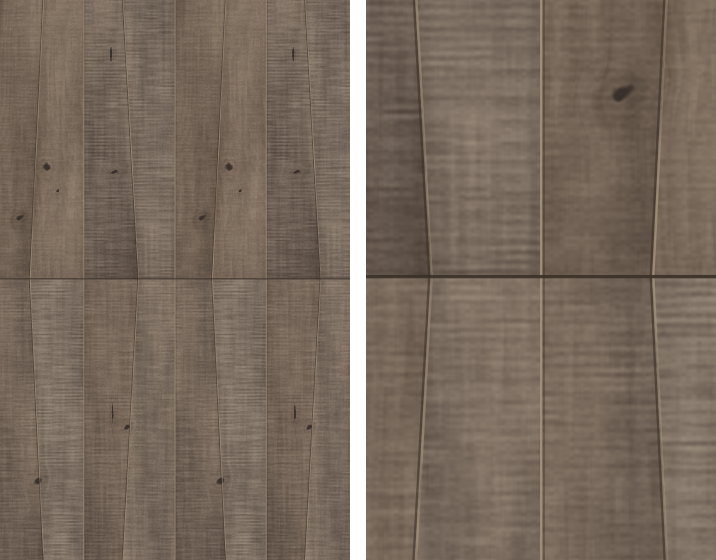
Left: the whole. Right: its middle third, enlarged.
Reproduce this texture procedurally as a Shadertoy shader.

```glsl
// Weathered timber boards in two rows, each board split by a slanted joint.
// A two-board tile repeats across; every plank gets its own tone, grain and
// saw marks from stretched value noise, with knots bending the grain.

const float BOARD = 0.1628;        // board width, in canvas heights
const float TILE_SHIFT = 0.0130;   // part of the first board cut off at left
const float ROW_JOINT = 0.502;     // height of the horizontal joint
const float SAW_COUNT = 165.0;     // saw marks per canvas height
const float SEAM_HALF = 0.0007;    // half width of the fine seams
const float JOINT_HALF = 0.0010;   // half width of the row joint
const float STAIN = 0.95;          // strength of the broad stains
const vec2 SPLIT_AT_JOINT = vec2(0.41, 0.60);  // slanted joint, boards 1 and 2
const vec2 SPLIT_AT_END = vec2(0.56, 0.43);

const vec3 WOOD_DARK = vec3(0.345, 0.288, 0.246);
const vec3 WOOD_LIGHT = vec3(0.562, 0.502, 0.442);
const vec3 SEAM_LIGHT = vec3(0.64, 0.57, 0.48);
const vec3 SEAM_DARK = vec3(0.23, 0.19, 0.16);
const vec3 KNOT_COLOR = vec3(0.19, 0.16, 0.145);

// Planks from left to right, lower row first
const float TONE[8] = float[8](0.45, 0.66, 0.36, 0.72, 0.42, 0.52, 0.43, 0.53);
const float SAWN[8] = float[8](0.60, 0.95, 0.55, 0.60, 0.30, 0.15, 0.85, 0.95);

// Knots: centre in the tile, then radii
const int KNOTS = 8;
const vec4 KNOT[KNOTS] = vec4[KNOTS](
    vec4(0.096, 0.702, 0.0075, 0.0075), vec4(0.048, 0.611, 0.0082, 0.0052),
    vec4(0.217, 0.693, 0.0075, 0.0035), vec4(0.240, 0.237, 0.0060, 0.0048),
    vec4(0.081, 0.141, 0.0082, 0.0060), vec4(0.211, 0.902, 0.0026, 0.0140),
    vec4(0.214, 0.264, 0.0020, 0.0200), vec4(0.116, 0.659, 0.0030, 0.0030));

float hash(vec2 p) {
    vec3 h = fract(p.xyx * 0.1031);
    h += dot(h, h.yzx + 33.33);
    return fract((h.x + h.y) * h.z);
}

float noise(vec2 p) {
    vec2 i = floor(p), f = fract(p);
    f = f * f * (3.0 - 2.0 * f);
    return mix(mix(hash(i), hash(i + vec2(1, 0)), f.x),
               mix(hash(i + vec2(0, 1)), hash(i + vec2(1, 1)), f.x), f.y);
}

float fbm(vec2 p) {
    float sum = 0.0, amp = 0.55;
    for (int i = 0; i < 3; i++) {
        sum += amp * noise(p);
        p = p * 2.03 + 19.7;
        amp *= 0.5;
    }
    return sum;
}

// Share of a pixel covered by a line of the given half width
float line(float d, float halfWidth, float px) {
    float r = 0.5 * px;
    return max(min(d + halfWidth, r) - max(d - halfWidth, -r), 0.0) / px;
}

void mainImage(out vec4 fragColor, in vec2 fragCoord) {
    float px = 1.0 / iResolution.y;
    vec2 p = fragCoord * px;
    vec2 q = vec2(mod(p.x + TILE_SHIFT, 2.0 * BOARD), p.y);

    // Which plank: row, board and side of the slanted joint
    float row = step(ROW_JOINT, q.y);
    int board = q.x < BOARD ? 0 : 1;
    float fromJoint = abs(q.y - ROW_JOINT);
    float split = mix(SPLIT_AT_JOINT[board], SPLIT_AT_END[board], 2.0 * fromJoint);
    float slant = q.x - (float(board) + split) * BOARD;
    float edge = (fract(q.x / BOARD + 0.5) - 0.5) * BOARD;
    int id = int(row) * 4 + board * 2 + int(step(0.0, slant));
    vec2 seed = vec2(17.0, 31.0) * float(id + 1);
    float sawn = SAWN[id];

    // Knots: dark core, soft halo, rings and bent grain
    float core = 0.0, halo = 0.0, rings = 0.0;
    vec2 g = q;
    for (int i = 0; i < KNOTS; i++) {
        vec2 d = q - KNOT[i].xy;
        d.y -= 0.3 * d.x * step(KNOT[i].w, 0.007);
        float r = length(d / KNOT[i].zw) + 0.4 * (noise(q * 260.0) - 0.5);
        float near = exp(-0.10 * r * r);
        core = max(core, 1.0 - smoothstep(0.45, 1.15, r));
        halo = max(halo, near);
        rings += near * sin(4.5 * r);
        g.x -= 0.7 * d.x * near;
    }

    // Lengthwise grain and cloudy stains, darker along some plank edges
    float cloud = fbm(q * vec2(17.0, 5.0) + seed) - 0.48;
    float grain = fbm(g * vec2(190.0, 11.0) + seed) - 0.48;
    float contour = noise(g * vec2(20.0, 3.5) + seed) * 11.0 + 1.5 * grain;
    float figure = sin(6.2832 * contour);
    float fromEdge = min(abs(edge), abs(slant));
    float grime = exp(-90.0 * fromEdge) * noise(vec2(q.y * 6.0, 3.0) + seed);

    // Broken saw marks and a fine crosswise weave
    float wobble = 0.8 * noise(q * vec2(9.0, 22.0) + seed);
    float mark = sin(6.2832 * (q.y * SAW_COUNT + wobble));
    float patches = smoothstep(0.25, 0.8, noise(q * vec2(32.0, 38.0) + seed));
    float streak = noise(q * vec2(42.0, 370.0) + seed) - 0.5;
    float fleck = noise(q * vec2(330.0, 480.0) + seed) - 0.5;

    float tone = TONE[id] + 0.04;
    tone += STAIN * cloud + 0.36 * grain + 0.05 * (1.0 - 0.8 * sawn) * figure;
    tone += sawn * (0.15 * mark * patches + 0.32 * streak);
    tone += 0.10 * streak + 0.18 * fleck;
    tone -= 0.12 * halo + 0.06 * rings + 0.22 * grime;
    tone -= 0.20 * row * exp(-fromJoint * 22.0) * float(board);

    vec3 color = mix(WOOD_DARK, WOOD_LIGHT, clamp(tone, -0.25, 1.25));
    color += vec3(0.012, 0.0, -0.012) * (0.5 - sawn + cloud);
    color = mix(color, KNOT_COLOR, 0.85 * core);

    // Seams: a worn light edge beside a dark gap
    float wear = 0.25 + 0.6 * noise(vec2(q.y * 40.0, float(board) * 9.0));
    float gap = 2.2 * SEAM_HALF;
    color = mix(color, SEAM_DARK, 0.40 * line(edge - gap, SEAM_HALF, px));
    color = mix(color, SEAM_LIGHT, 0.9 * line(edge, SEAM_HALF, px));
    color = mix(color, SEAM_DARK, 0.60 * line(slant + gap, SEAM_HALF, px));
    color = mix(color, SEAM_LIGHT, wear * line(slant, SEAM_HALF, px));
    color = mix(color, SEAM_DARK, 0.9 * line(q.y - ROW_JOINT, JOINT_HALF, px));

    fragColor = vec4(color, 1.0);
}
```
